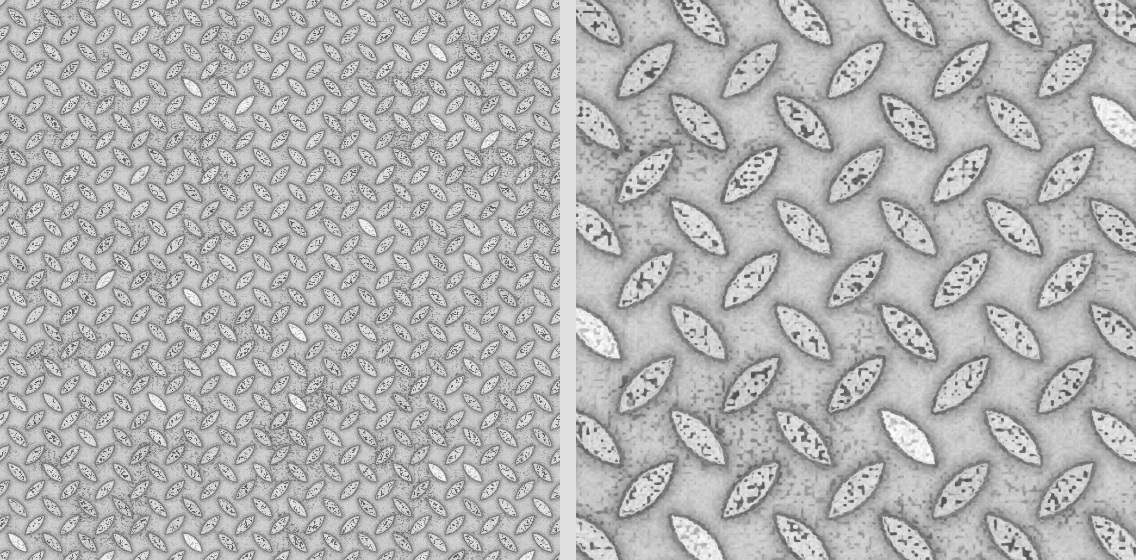
Left, the full canvas; right, a detail of the centre.
A WebGL 2 fragment shader for this texture:

```glsl
#version 300 es
precision highp float;
// Worn steel tread plate: raised pointed lozenges in two crossed diagonal sets.
// Each set is a repeated vesica distance field with a dark rim and soft halo;
// wrapping value noise adds grain, pits and patches of grime.
uniform vec2 u_resolution;
out vec4 fragColor;

#define REPEATS 16.0      // cells across and down, two lozenges per cell
#define HALF_LENGTH 0.345 // lozenge size, in cells
#define HALF_WIDTH 0.115
#define RIM_WIDTH 0.034   // dark outline, in cells
#define HALO_REACH 0.19   // soft shadow around each lozenge
#define HALO_DEPTH 0.25
#define GRIME 0.30        // strength of specks on the flat plate
#define PITTING 0.46      // strength of specks on the lozenges
#define STEEL 0.805
#define RAISED 0.835
#define RIM 0.47

float hash(vec2 p) {
    return fract(sin(dot(p, vec2(127.1, 311.7))) * 43758.5453);
}

// Value noise that wraps after a whole number of lattice cells
float noise(vec2 uv, float period) {
    vec2 p = uv * period, i = floor(p), f = fract(p);
    f = f * f * (3.0 - 2.0 * f);
    vec2 a = mod(i, period), b = mod(i + 1.0, period);
    return mix(mix(hash(a), hash(vec2(b.x, a.y)), f.x),
               mix(hash(vec2(a.x, b.y)), hash(b), f.x), f.y);
}

float fbm(vec2 uv, float period) {
    float sum = 0.0, weight = 0.5;
    for (int i = 0; i < 4; i++) {
        sum += weight * noise(uv, period);
        period *= 2.0;
        weight *= 0.5;
    }
    return sum / 0.9375;
}

// Signed distance to a pointed lens lying along y
float vesica(vec2 p, float halfLength, float halfWidth) {
    p = abs(p);
    float offset = (halfLength * halfLength - halfWidth * halfWidth) / (2.0 * halfWidth);
    bool nearTip = (p.y - halfLength) * offset > p.x * halfLength;
    return nearTip ? length(p - vec2(0.0, halfLength))
                   : length(p + vec2(offset, 0.0)) - offset - halfWidth;
}

// Distance to one diagonal set (x) and a random value per lozenge (y)
vec2 lozengeSet(vec2 p, float slant) {
    vec2 cell = floor(p), q = p - cell - 0.5;
    vec2 along = vec2(1.0, slant) * 0.70711;
    vec2 local = vec2(dot(q, vec2(-along.y, along.x)), dot(q, along));
    float id = hash(mod(cell, REPEATS) + vec2(slant * 19.0 + 40.0, 7.0));
    return vec2(vesica(local, HALF_LENGTH, HALF_WIDTH) - 0.01, id);
}

void main() {
    vec2 uv = gl_FragCoord.xy / u_resolution;
    vec2 p = uv * REPEATS;
    float pixel = REPEATS / min(u_resolution.x, u_resolution.y);

    vec2 falling = lozengeSet(p, -1.0);
    vec2 rising = lozengeSet(p + 0.5, 1.0);
    vec2 nearest = falling.x < rising.x ? falling : rising;
    float id = nearest.y;

    // Noise layers shared by plate and lozenges
    float grain = noise(uv, 470.0);
    float fine = noise(uv + 0.37, 690.0);
    float stain = smoothstep(0.36, 0.72, 0.4 * fbm(uv, 8.0) + 0.6 * fbm(uv + 0.21, 28.0));
    float d = nearest.x + 0.022 * (fine - 0.5);
    float halo = pow(1.0 - clamp(d / HALO_REACH, 0.0, 1.0), 1.6);

    // Flat plate: cloudy steel, contact shadow, specks gathered in grime
    float plate = STEEL + 0.06 * (fbm(uv + 0.6, 40.0) - 0.5) + 0.07 * (fine - 0.5);
    plate -= HALO_DEPTH * halo + 0.02 * stain;
    float specks = smoothstep(0.55, 0.92, mix(grain, fine, 0.3) + 0.12 * stain);
    plate -= GRIME * specks * (0.25 + 0.75 * stain);

    // Lozenge top: pitted, with a few polished bright ones
    float polished = smoothstep(0.95, 0.99, id);
    float raised = RAISED + 0.06 * (fract(id * 17.0) - 0.5) + 0.08 * polished;
    raised += 0.12 * (fine - 0.5);
    float core = smoothstep(0.0, -0.04, d);
    float pits = smoothstep(0.58, 0.90, grain + 0.08 * fract(id * 31.0) + 0.03 * stain);
    raised -= PITTING * pits * core * (1.0 - 0.6 * polished);

    // Dark rim between top and plate
    float rim = RIM + 0.14 * (grain - 0.5) + 0.05 * (fract(id * 7.0) - 0.5);
    float edge = 0.5 * pixel + 0.006;
    float shade = mix(raised, rim, smoothstep(-edge, edge, d));
    shade = mix(shade, plate, smoothstep(-edge, edge, d - RIM_WIDTH));

    fragColor = vec4(vec3(clamp(shade, 0.0, 1.0)), 1.0);
}
```
